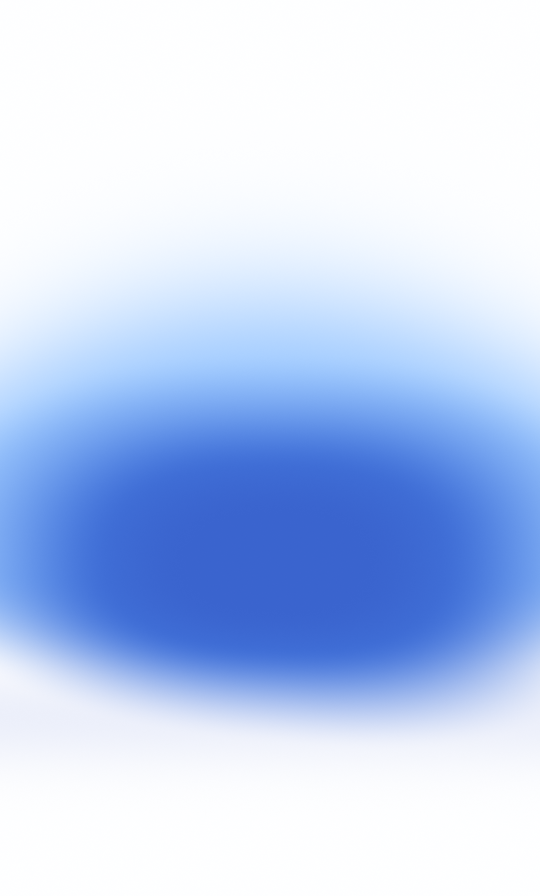
Give the GLSL for this background, as a Shadertoy shader.

```glsl
const vec3 PAPER = vec3(0.995, 0.997, 1.0);
const vec3 SKY = vec3(0.62, 0.79, 1.0);
const vec3 LAVENDER = vec3(0.88, 0.90, 0.97);
const vec3 RIM = vec3(0.27, 0.47, 0.87);
const vec3 DEEP = vec3(0.228, 0.392, 0.808);

// Bell curve that stays at one for negative distances
float softFalloff(float dist, float width) {
    float t = max(dist, 0.0) / width;
    return exp(-t * t);
}

// Normalised superellipse radius: one on the outline
float superRadius(vec2 p, vec2 radii, float power) {
    vec2 q = pow(abs(p) / radii, vec2(power));
    return pow(q.x + q.y, 1.0 / power);
}

float hash(vec2 p) {
    vec3 q = fract(vec3(p.xyx) * 0.1031);
    q += dot(q, q.yzx + 33.33);
    return fract((q.x + q.y) * q.z);
}

// Pale arch that fades upward and closes below the core
float archGlow(vec2 uv, float crest, float sag, float width) {
    float side = 2.0 * uv.x - 1.0;
    float above = uv.y + sag * side * side - crest;
    return softFalloff(above, width) * smoothstep(0.245, 0.362, uv.y);
}

// Wide blob with a taller top and a slightly tilted base
float blobRadius(vec2 uv, vec2 center, float halfWidth, float top, float base) {
    vec2 p = uv - center;
    float tiltedBase = base + 0.04 * p.x;
    float halfHeight = mix(tiltedBase, top, step(0.0, p.y));
    return superRadius(p, vec2(halfWidth, halfHeight), 2.5);
}

void mainImage(out vec4 fragColor, in vec2 fragCoord) {
    vec2 uv = fragCoord / iResolution.xy;

    // Background glow
    vec3 color = mix(PAPER, SKY, archGlow(uv, 0.557, 0.085, 0.13));

    // Faint lavender fringe under the core
    float fringe = softFalloff(abs(uv.y - 0.2), 0.055);
    color = mix(color, LAVENDER, 0.6 * fringe);

    // Saturated core, brighter toward its rim
    float radius = blobRadius(uv, vec2(0.51, 0.368), 0.5, 0.178, 0.148);
    vec3 coreColor = mix(DEEP, RIM, smoothstep(0.3, 1.0, radius));
    color = mix(color, coreColor, 1.0 - smoothstep(0.6, 1.35, radius));

    // Fine dither against banding
    color += (hash(fragCoord) - 0.5) / 255.0;
    fragColor = vec4(clamp(color, 0.0, 1.0), 1.0);
}
```
